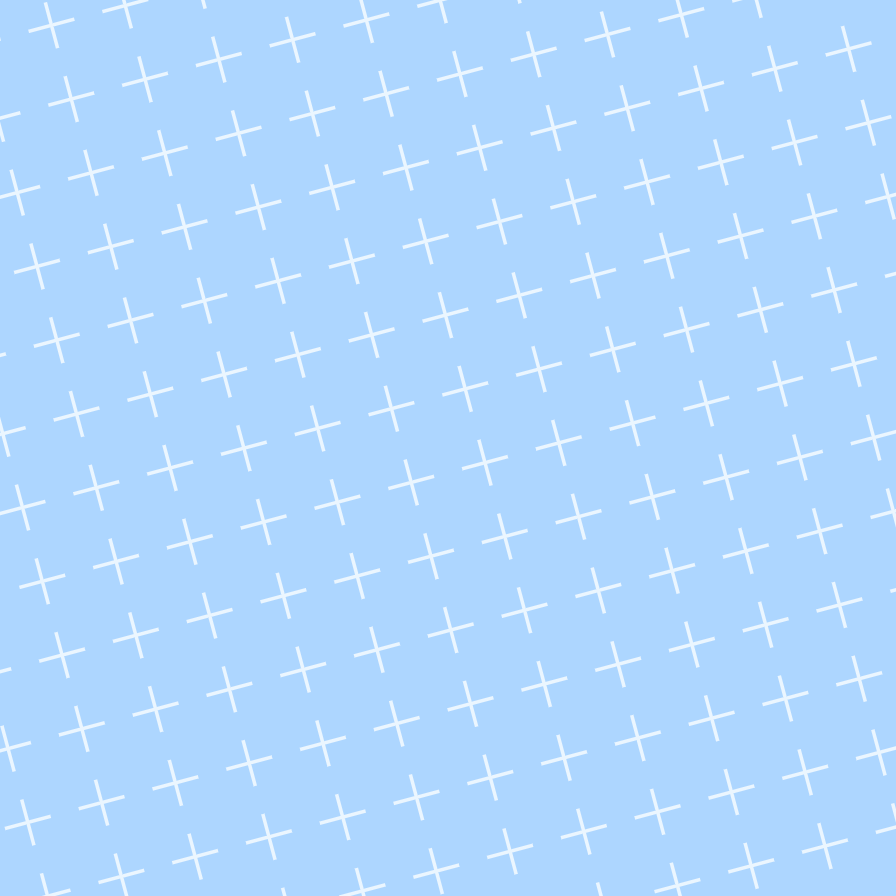
Write a Shadertoy shader that draws this pattern.

```glsl
// Thin pale plus signs on a tilted square grid over a light blue ground.

// Signed distance to an axis-aligned box.
float boxDistance(vec2 p, vec2 halfSize) {
    vec2 d = abs(p) - halfSize;
    return length(max(d, 0.0)) + min(max(d.x, d.y), 0.0);
}

// Signed distance to a plus sign made of two crossed bars.
float plusDistance(vec2 p, vec2 halfBar) {
    return min(boxDistance(p, halfBar), boxDistance(p, halfBar.yx));
}

void mainImage(out vec4 fragColor, in vec2 fragCoord) {
    // Centred canvas, scaled so that one unit is one grid cell
    float cellsPerCanvas = 11.73;
    vec2 p = (fragCoord - 0.5 * iResolution.xy) / iResolution.y * cellsPerCanvas;
    float pixel = cellsPerCanvas / iResolution.y;

    // Tilt the grid and repeat the cell
    float tilt = radians(15.0);
    vec2 along = vec2(cos(tilt), sin(tilt));
    vec2 grid = vec2(dot(p, along), dot(p, vec2(-along.y, along.x)));
    vec2 cell = fract(grid - vec2(0.418, -0.311) + 0.5) - 0.5;

    // Pixel-wide smoothing of the plus edge
    float d = plusDistance(cell, vec2(0.31, 0.023));
    float coverage = clamp(0.5 - d / pixel, 0.0, 1.0);

    vec3 ground = vec3(0.678, 0.839, 1.0);
    vec3 plusColor = vec3(0.92, 0.963, 1.0);
    fragColor = vec4(mix(ground, plusColor, coverage), 1.0);
}
```
